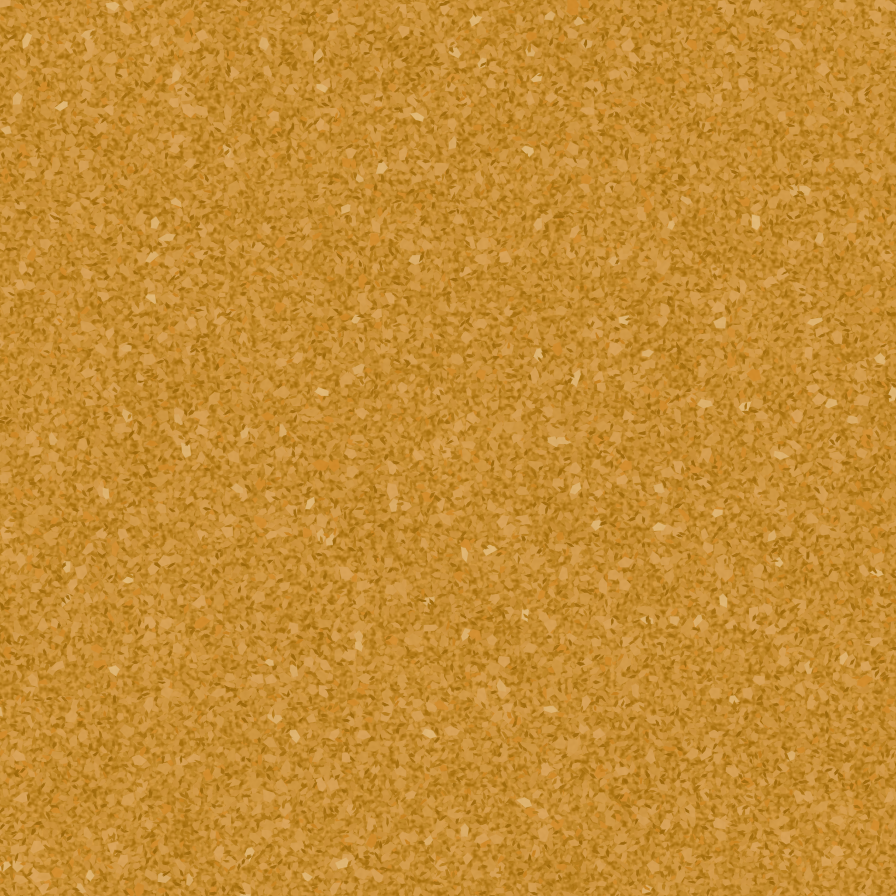
Reproduce this texture procedurally as a WebGL 1 fragment shader.

```glsl
precision highp float;
// Fine cork-like granulate: a soft ochre bed of gradient noise is covered by
// layers of small angular chips, each a randomly turned and stretched polygon.
// Chip layers run from small and dull to large and pale, then dark flecks.

uniform vec2 u_resolution;

vec2 hash2(vec2 p) {
  vec3 q = fract(p.xyx * vec3(0.1031, 0.1030, 0.0973));
  q += dot(q, q.yzx + 33.33);
  return fract((q.xx + q.yz) * q.zy);
}

float cornerSlope(vec2 cell, vec2 offset) {
  float angle = 6.2832 * hash2(cell).x;
  return dot(vec2(cos(angle), sin(angle)), offset);
}

float gradientNoise(vec2 p) {
  vec2 i = floor(p), f = fract(p);
  vec2 u = f * f * f * (f * (f * 6.0 - 15.0) + 10.0);
  vec2 e = vec2(1.0, 0.0);
  float low = mix(cornerSlope(i, f), cornerSlope(i + e, f - e), u.x);
  float high = mix(cornerSlope(i + e.yx, f - e.yx), cornerSlope(i + 1.0, f - 1.0), u.x);
  return mix(low, high, u.y);
}

// Signed distance to an irregular five-sided chip centred on the origin
float chipDistance(vec2 p, vec2 seed, float stretch) {
  float turn = 6.2832 * hash2(seed + 7.0).x;
  float c = cos(turn), s = sin(turn);
  p = mat2(c, -s, s, c) * p * vec2(1.0 / stretch, sqrt(stretch));
  float d = -1.0;
  for (int i = 0; i < 5; i++) {
    vec2 r = hash2(seed + 19.0 * float(i + 1));
    float angle = 1.2566 * (float(i) + 0.6 * r.x);
    d = max(d, dot(p, vec2(cos(angle), sin(angle))) - mix(0.24, 0.47, r.y));
  }
  return d;
}

// Lays one layer of chips, coloured between dull and bright, over the ground
vec3 layChips(vec3 ground, vec2 p, float scale, float share, float stretch, vec3 dull, vec3 bright) {
  vec2 q = p * scale, home = floor(q);
  float soft = 0.75 * scale / min(u_resolution.x, u_resolution.y);
  for (int y = -1; y <= 1; y++) {
    for (int x = -1; x <= 1; x++) {
      vec2 cell = home + vec2(x, y);
      vec2 seed = cell + scale * 3.0;
      vec2 pick = hash2(seed);
      if (pick.x < share) {
        vec2 centre = cell + 0.2 + 0.6 * hash2(seed + 41.0);
        float d = chipDistance(q - centre, seed, stretch);
        vec3 chip = mix(dull, bright, pick.y);
        // A few chips lean towards orange
        float orange = step(0.94, hash2(seed + 83.0).x);
        chip = mix(chip, vec3(0.82, 0.53, 0.13), 0.75 * orange);
        ground = mix(ground, chip, 1.0 - smoothstep(-soft, soft, d));
      }
    }
  }
  return ground;
}

void main() {
  vec2 p = gl_FragCoord.xy / min(u_resolution.x, u_resolution.y);

  // Bed of crumbs with dark crevices
  float crumbs = gradientNoise(p * 150.0) + 0.6 * gradientNoise(p * 260.0 + 31.0);
  float level = clamp(0.55 + 1.1 * crumbs, 0.0, 1.0);
  vec3 color = mix(vec3(0.66, 0.44, 0.05), vec3(0.83, 0.60, 0.25), level);

  // Chips, small to large
  color = layChips(color, p, 160.0, 0.55, 1.3, vec3(0.75, 0.53, 0.15), vec3(0.83, 0.61, 0.28));
  color = layChips(color, p, 108.0, 0.45, 1.4, vec3(0.79, 0.56, 0.21), vec3(0.84, 0.62, 0.31));
  color = layChips(color, p, 68.0, 0.24, 1.2, vec3(0.81, 0.59, 0.25), vec3(0.85, 0.64, 0.35));

  // Rare pale chips and thin dark flecks
  color = layChips(color, p, 74.0, 0.025, 1.3, vec3(0.85, 0.66, 0.38), vec3(0.88, 0.72, 0.46));
  color = layChips(color, p, 175.0, 0.13, 1.7, vec3(0.62, 0.41, 0.04), vec3(0.74, 0.51, 0.12));

  // Faint grain within the chips and slow drift across the sheet
  color += 0.022 * gradientNoise(p * 210.0 + 57.0) + 0.012 * gradientNoise(p * 9.0);
  gl_FragColor = vec4(color, 1.0);
}
```
